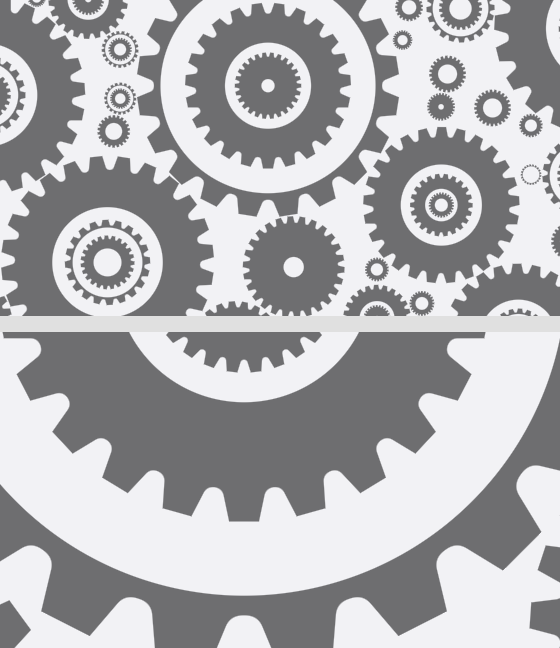
Top: the whole. Bottom: its middle third, enlarged.
Give the GLSL for this pattern, as a WebGL 2 fragment shader.

```glsl
#version 300 es
precision highp float;
// Flat grey cogwheels of mixed sizes, nested in rings and packed over a pale ground.

#define CANDIDATES 240
#define MAX_GEARS 64
#define FIRST_RADIUS 0.415
#define LARGE_RADIUS 0.34
#define MEDIUM_RADIUS 0.15
#define SMALL_RADIUS 0.058
#define MIN_FIT 0.45
#define GAP 0.004
#define MARGIN 0.15
#define ROOT_RATIO 0.87
#define INK vec3(0.43, 0.43, 0.44)
#define PAPER vec3(0.95, 0.95, 0.96)

uniform vec2 u_resolution;
out vec4 outColor;

const float TAU = 6.2831853;

float smoothMin(float a, float b, float k) {
    float h = max(k - abs(a - b), 0.0) / k;
    return min(a, b) - h * h * k * 0.25;
}

// Signed distance to a cog with tapered teeth; radius reaches the tooth tips.
float gearDistance(vec2 p, float radius, float teeth, float phase) {
    float d = length(p);
    float root = radius * ROOT_RATIO;
    float turn = atan(p.y, p.x) / TAU;
    float angle = (fract(turn * teeth + phase) - 0.5) * TAU / teeth;
    vec2 q = d * vec2(abs(sin(angle)), cos(angle));
    float pitch = TAU * radius / teeth;
    float rise = (q.y - root) / (radius - root);
    float halfWidth = pitch * mix(0.32, 0.22, rise);
    float tooth = max(0.95 * (q.x - halfWidth), q.y - radius);
    return smoothMin(d - root, tooth, radius * 0.03);
}

float coverage(float dist, float pixel) {
    return clamp(0.5 - 0.85 * dist / pixel, 0.0, 1.0);
}

// Share of the radius cut out: thin rim, broad ring or plain cog with a bore.
float holeRatio(float style) {
    return style < 0.2 ? 0.82 : style < 0.87 ? 0.52 : 0.2;
}

// Cogs inside the holes of cogs, from the outside in.
float nestedGears(vec2 p, float radius, float id, float pixel) {
    float ink = 0.0;
    for (int level = 0; level < 3; level++) {
        float style = fract(id * 0.618 + float(level) * 0.45);
        float teeth = 20.0 + floor(style * 7.0);
        float hole = radius * holeRatio(style);
        ink = max(ink, coverage(gearDistance(p, radius, teeth, style * 5.0), pixel));
        ink *= 1.0 - coverage(length(p) - hole, pixel);
        radius = hole * 0.77;
        if (radius < 0.03) break;
    }
    return ink;
}

// Largest radius allowed for a candidate: big cogs are placed first.
float radiusLimit(int i) {
    if (i == 0) return FIRST_RADIUS;
    return i < 32 ? LARGE_RADIUS : i < 90 ? MEDIUM_RADIUS : SMALL_RADIUS;
}

void main() {
    vec2 p = gl_FragCoord.xy / u_resolution.y;
    float pixel = 1.0 / u_resolution.y;
    vec2 field = vec2(u_resolution.x / u_resolution.y, 1.0) + 2.0 * MARGIN;

    vec3 placed[MAX_GEARS];
    int count = 0;
    float ink = 0.0;

    // Low-discrepancy candidates grow until they meet an earlier cog.
    for (int i = 0; i < CANDIDATES && count < MAX_GEARS; i++) {
        float id = float(i);
        vec2 spot = fract(vec2(0.4817, 0.676) + id * vec2(0.7549, 0.5698));
        vec2 center = spot * field - MARGIN;
        float radius = radiusLimit(i);
        float smallest = radius * MIN_FIT;
        for (int j = 0; j < count; j++) {
            radius = min(radius, distance(center, placed[j].xy) - placed[j].z - GAP);
            if (radius < smallest) break;
        }
        if (radius < smallest) continue;
        placed[count++] = vec3(center, radius);

        vec2 local = p - center;
        if (length(local) < radius + pixel) {
            ink = max(ink, nestedGears(local, radius, id, pixel));
        }
    }

    outColor = vec4(mix(PAPER, INK, ink), 1.0);
}
```
